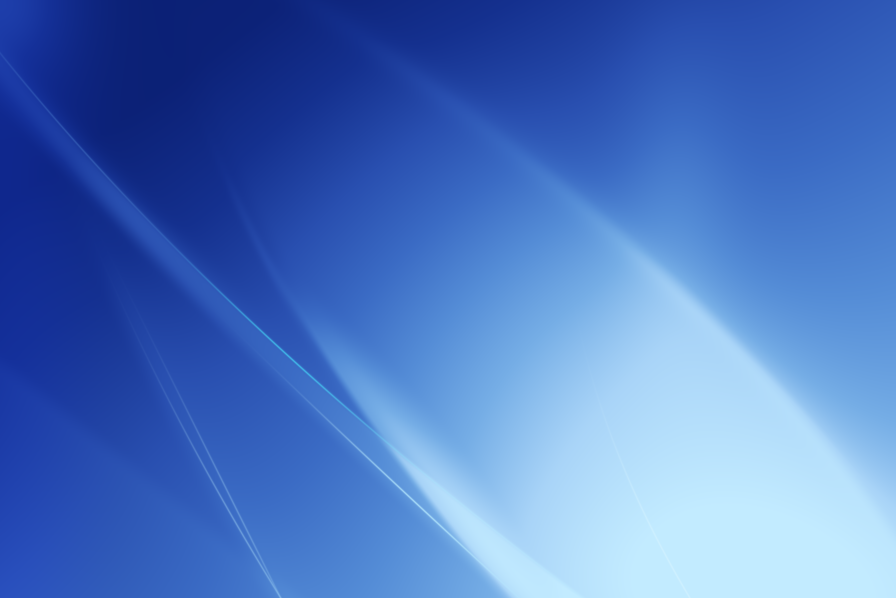
This background is drawn by a Shadertoy shader. Its source:

```glsl
// Soft blue silk: a scalar light level is built from a slope, broad glows and
// curved folds, then coloured by a dark-to-pale blue ramp. Fine bright threads
// follow the folds. Every fold is a parabola x(y) in units of canvas height.

#define GLOW_GAIN   2.7
#define PETAL_GAIN  1.25
#define RIM_GAIN    0.22
#define THREAD_GAIN 0.75
#define THREAD_SIZE 0.0016

// Parabola coefficients: x = k.x + k.y * y + k.z * y * y
const vec3 CYAN_FOLD   = vec3(0.975, -1.334, 0.290);
const vec3 WHITE_FOLD  = vec3(0.869, -1.100, 0.080);
const vec3 PETAL_LEFT  = vec3(0.853, -0.911, 0.338);
const vec3 PETAL_RIGHT = vec3(0.922, -0.491, -0.576);
const vec3 GREAT_FOLD  = vec3(1.557, -0.573, -0.467);
const vec3 LEFT_FOLD   = vec3(0.470, -0.620, 0.160);
const vec3 LEFT_THREAD = vec3(0.470, -0.500, 0.000);
const vec3 RIGHT_THREAD = vec3(1.155, -0.600, 0.420);

const vec3 RAMP[8] = vec3[8](
    vec3(0.04, 0.12, 0.45), vec3(0.08, 0.19, 0.56),
    vec3(0.16, 0.31, 0.69), vec3(0.23, 0.42, 0.77),
    vec3(0.33, 0.55, 0.84), vec3(0.46, 0.68, 0.90),
    vec3(0.66, 0.83, 0.97), vec3(0.76, 0.92, 1.00));

vec3 ramp(float level) {
    level = clamp(level, 0.0, 6.999);
    int i = int(level);
    return mix(RAMP[i], RAMP[i + 1], fract(level));
}

// Signed distance to a parabola, positive on its right
float foldDistance(vec2 p, vec3 k) {
    float slope = k.y + 2.0 * k.z * p.y;
    return (p.x - k.x - p.y * (k.y + k.z * p.y)) * inversesqrt(1.0 + slope * slope);
}

float bell(float d, float size) {
    d /= size;
    return exp(-d * d);
}

float glow(vec2 p, vec2 center, vec2 size) {
    vec2 q = (p - center) / size;
    return exp(-dot(q, q));
}

// Thin line, brightest near one height
float thread(vec2 p, vec3 k, float height, float reach) {
    float size = max(THREAD_SIZE, 0.7 / iResolution.y);
    return bell(foldDistance(p, k), size) * bell(p.y - height, reach);
}

float lightLevel(vec2 p) {
    float cyan = foldDistance(p, CYAN_FOLD);
    float white = foldDistance(p, WHITE_FOLD);
    float left = foldDistance(p, PETAL_LEFT);
    float right = foldDistance(p, PETAL_RIGHT);
    float great = foldDistance(p, GREAT_FOLD);
    float side = foldDistance(p, LEFT_FOLD);

    // Broad slope and corner light
    float level = max(2.0 + 2.2 * p.x - 3.0 * p.y, 0.05);
    level += 1.3 * glow(p, vec2(0.0, 1.0), vec2(0.13, 0.14));
    level += 0.4 * glow(p, vec2(0.0, 0.68), vec2(0.15, 0.25));
    level += 0.7 * glow(p, vec2(1.13, 0.70), vec2(0.10, 0.25));
    level += 1.0 * glow(p, vec2(1.20, 0.0), vec2(0.45, 0.20));

    // Main glow, held between the petal and the great fold
    float outside = smoothstep(-0.012, 0.018, great);
    float fade = mix(1.0, mix(0.15, 0.75, exp(-max(great, 0.0) / 0.10)), outside);
    float inside = mix(0.5, 1.0, smoothstep(-0.02, 0.04, left));
    level += GLOW_GAIN * fade * inside * glow(p, vec2(1.08, 0.33), vec2(0.55, 0.50));
    level += RIM_GAIN * bell(great, 0.025) * smoothstep(0.0, 0.4, p.y);

    // Pale petal, sharp on its left and soft on its right
    float petal = smoothstep(-0.004, 0.012, left) * (1.0 - smoothstep(-0.07, 0.015, right));
    level += PETAL_GAIN * petal * smoothstep(0.68, 0.36, p.y) * smoothstep(-0.2, 0.3, p.y);
    level += 0.3 * bell(left, 0.008) * bell(p.y - 0.55, 0.16);

    // Lit ribbon between the crossing folds
    float ribbon = smoothstep(-0.025, 0.008, white) * (1.0 - smoothstep(-0.006, 0.006, cyan));
    level += 0.55 * ribbon * smoothstep(0.95, 0.6, p.y);
    level += 0.9 * bell(cyan + 0.012, 0.026) * bell(p.y - 0.70, 0.20);

    // Faint folds at the lower left
    level += 0.45 * smoothstep(-0.03, 0.02, side) * exp(-max(side, 0.0) / 0.07)
           * smoothstep(0.75, 0.4, p.y);
    float sweep = 0.40 - 0.80 * p.x - p.y;
    level += 0.25 * smoothstep(-0.02, 0.03, sweep) * exp(-max(sweep, 0.0) / 0.15);
    return level;
}

void mainImage(out vec4 fragColor, in vec2 fragCoord) {
    // Height is 1; width is stretched to 1.5 for any canvas
    vec2 p = fragCoord / iResolution.xy * vec2(1.5, 1.0);
    vec3 color = ramp(lightLevel(p));
    color.b += 0.05 * (1.0 - smoothstep(0.0, 0.22, p.x));

    // Bright threads
    vec3 cyanLight = vec3(0.25, 0.80, 0.95);
    vec3 paleLight = vec3(0.72, 0.92, 1.0);
    color = mix(color, cyanLight, THREAD_GAIN * thread(p, CYAN_FOLD, 0.40, 0.13));
    color = mix(color, paleLight, THREAD_GAIN * thread(p, WHITE_FOLD, 0.15, 0.14));
    color = mix(color, paleLight, 0.35 * thread(p, CYAN_FOLD, 0.12, 0.16));
    color = mix(color, paleLight, 0.35 * thread(p, LEFT_FOLD, 0.10, 0.22));
    color = mix(color, paleLight, 0.28 * thread(p, LEFT_THREAD, 0.15, 0.20));
    color = mix(color, vec3(0.85, 0.96, 1.0), 0.5 * thread(p, RIGHT_THREAD, 0.04, 0.20));
    color = mix(color, RAMP[4], 0.35 * thread(p, CYAN_FOLD, 0.75, 0.20));
    fragColor = vec4(color, 1.0);
}
```
